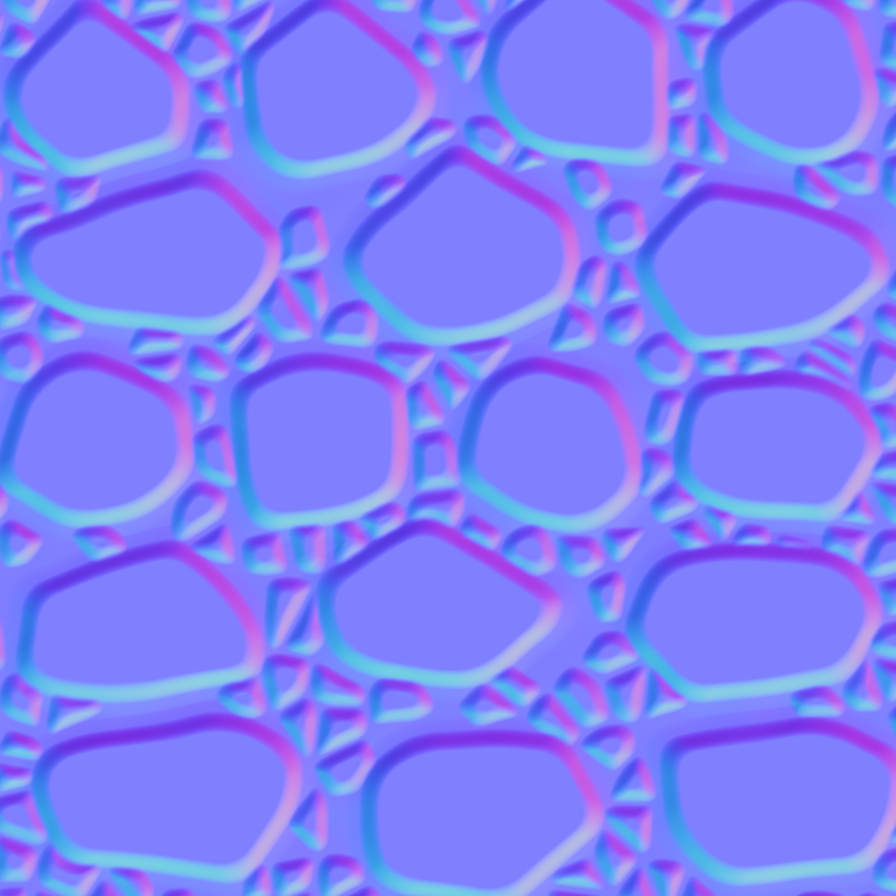
Reproduce this texture map procedurally as a WebGL 2 fragment shader.

```glsl
#version 300 es
precision highp float;
// Normal map of flat cobblestones with small pebbles packed in the gaps.

#define STONE_GAP 0.023      // half width of the joint between stones
#define STONE_HALF 0.085     // vertical half size of a stone
#define STONE_ROUND 0.022    // corner rounding of stones
#define STONE_HEIGHT 0.0105
#define PEBBLE_CELLS 19.5    // pebble cells across the canvas
#define PEBBLE_INSET 0.0065  // half width of the joint between pebbles
#define PEBBLE_ROUND 0.010
#define PEBBLE_HEIGHT 0.0075
#define CLEARANCE 0.011      // distance pebbles keep from stones
#define WARP 0.007           // wobble of the outlines
#define GROUND 0.0016        // roughness of the floor
#define SOFTNESS 0.0015      // sampling step of the slope

uniform vec2 u_resolution;
out vec4 fragColor;

const float TAU = 6.2832;

vec2 hash2(vec2 p) {
  vec3 q = fract(p.xyx * vec3(0.1031, 0.1030, 0.0973));
  q += dot(q, q.yzx + 33.33);
  return fract((q.xx + q.yz) * q.zy);
}

float cornerDot(vec2 cell, vec2 corner, vec2 f) {
  return dot(hash2(cell + corner + 91.0) * 2.0 - 1.0, f - corner);
}

float gradientNoise(vec2 p) {
  vec2 i = floor(p), f = p - i;
  vec2 u = f * f * f * (f * (f * 6.0 - 15.0) + 10.0);
  float low = mix(cornerDot(i, vec2(0, 0), f), cornerDot(i, vec2(1, 0), f), u.x);
  float high = mix(cornerDot(i, vec2(0, 1), f), cornerDot(i, vec2(1, 1), f), u.x);
  return mix(low, high, u.y);
}

float smoothMax(float a, float b, float k) {
  float h = max(k - abs(a - b), 0.0) / k;
  return max(a, b) + 0.25 * h * h * k;
}

// Signed distance to the line halfway between two centres.
float bisector(vec2 p, vec2 a, vec2 b) {
  return dot(p - 0.5 * (a + b), normalize(b - a));
}

// Stones lie in five rows of three or four.
int stonesInRow(int row) {
  return (row == 2 || row == 4) ? 4 : 3;
}

vec2 stoneCentre(int row, int col) {
  vec2 jitter = hash2(vec2(row, col) + 17.0) - 0.5;
  float count = float(stonesInRow(row));
  return vec2((float(col) + 0.5 + 0.24 * jitter.x) / count,
              (float(row) + 0.5 + 0.24 * jitter.y) / 5.0);
}

// Signed distance to the nearest stone: a random polygon kept inside its cell.
float stoneDistance(vec2 p) {
  ivec2 id = ivec2(0);
  vec2 centre = vec2(0.0);
  float best = 9.0;
  for (int row = 0; row < 5; row++)
    for (int col = 0; col < stonesInRow(row); col++) {
      vec2 c = stoneCentre(row, col);
      float d = distance(p, c);
      if (d < best) { best = d; centre = c; id = ivec2(row, col); }
    }
  float dist = -1.0;
  for (int row = 0; row < 5; row++)
    for (int col = 0; col < stonesInRow(row); col++)
      if (ivec2(row, col) != id) {
        float edge = bisector(p, centre, stoneCentre(row, col)) + STONE_GAP;
        dist = smoothMax(dist, edge, STONE_ROUND);
      }
  vec2 halfSize = vec2(0.395 / float(stonesInRow(id.x)), STONE_HALF);
  for (int k = 0; k < 7; k++) {
    vec2 h = hash2(vec2(id) * 5.0 + float(k) * 7.3 + 3.0);
    float angle = (float(k) + 0.7 * h.x) * TAU / 7.0;
    vec2 dir = vec2(cos(angle), sin(angle));
    float cut = dot(p - centre, dir) - length(dir * halfSize) * (0.85 + 0.3 * h.y);
    dist = smoothMax(dist, cut, STONE_ROUND);
  }
  return dist;
}

vec2 pebbleCentre(vec2 cell) {
  return (cell + 0.5 + 0.85 * (hash2(cell + 41.0) - 0.5)) / PEBBLE_CELLS;
}

// Signed distance to the pebble at p, trimmed to stay clear of the stones.
float pebbleDistance(vec2 p, float stone) {
  vec2 base = floor(p * PEBBLE_CELLS), id = base;
  float best = 9.0;
  for (int k = 0; k < 9; k++) {
    vec2 cell = base + vec2(k % 3 - 1, k / 3 - 1);
    float d = distance(p, pebbleCentre(cell));
    if (d < best) { best = d; id = cell; }
  }
  vec2 centre = pebbleCentre(id);
  if (stoneDistance(centre) < CLEARANCE + 0.003) return 1.0;
  float size = hash2(id + 73.0).x;
  float inset = PEBBLE_INSET + 0.005 * size * size;
  float dist = CLEARANCE - stone;
  for (int k = 0; k < 25; k++) {
    vec2 cell = base + vec2(k % 5 - 2, k / 5 - 2);
    if (cell != id)
      dist = smoothMax(dist, bisector(p, centre, pebbleCentre(cell)) + inset, PEBBLE_ROUND);
  }
  return dist;
}

float height(vec2 uv) {
  vec2 p = uv + WARP * vec2(gradientNoise(uv * 9.0), gradientNoise(uv * 9.0 + 31.7));
  float stone = stoneDistance(p);
  float top = smoothstep(0.011, -0.011, stone);
  float skirt = smoothstep(0.027, -0.006, stone);
  float h = STONE_HEIGHT * top + 0.0025 * skirt;
  h += GROUND * gradientNoise(uv * 15.0) * (1.0 - top);
  if (stone > CLEARANCE - PEBBLE_INSET)
    h += PEBBLE_HEIGHT * smoothstep(PEBBLE_INSET, -0.010, pebbleDistance(p, stone));
  return h;
}

void main() {
  vec2 uv = gl_FragCoord.xy / u_resolution;
  vec2 e = vec2(SOFTNESS, 0.0);
  vec2 slope = vec2(height(uv + e.xy) - height(uv - e.xy),
                    height(uv + e.yx) - height(uv - e.yx)) / (2.0 * SOFTNESS);
  // Green points down, as in maps with a flipped y axis.
  vec3 normal = normalize(vec3(-slope.x, slope.y, 1.0));
  fragColor = vec4(0.5 + 0.5 * normal, 1.0);
}
```
